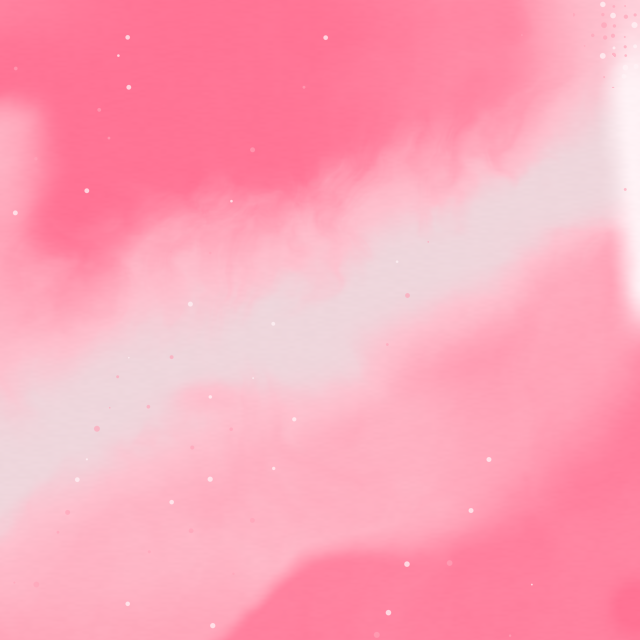
Write a Shadertoy shader that draws this background.

```glsl
#define PALE vec3(0.935, 0.840, 0.862)
#define BLUSH vec3(0.995, 0.755, 0.807)
#define ROSE vec3(1.000, 0.640, 0.720)
#define DEEP vec3(1.000, 0.450, 0.580)
#define PAPER vec3(1.000, 0.950, 0.962)
#define WARP 0.075
#define FEATHER 0.16
#define GRAIN 0.010
#define DOT_CELLS 62.0

float hash(vec2 p) {
    return fract(sin(dot(p, vec2(127.1, 311.7))) * 43758.5453);
}

float noise(vec2 p) {
    vec2 cell = floor(p), f = fract(p);
    f = f * f * (3.0 - 2.0 * f);
    return mix(mix(hash(cell), hash(cell + vec2(1, 0)), f.x),
               mix(hash(cell + vec2(0, 1)), hash(cell + vec2(1, 1)), f.x), f.y);
}

float fbm(vec2 p) {
    float sum = 0.0, amp = 0.5;
    for (int i = 0; i < 5; i++) {
        sum += amp * noise(p);
        p = mat2(1.6, 1.2, -1.2, 1.6) * p + 7.3;
        amp *= 0.5;
    }
    return sum;
}

// Soft elliptical stain, 1 at its centre
float stain(vec2 p, vec2 centre, vec2 size) {
    vec2 q = (p - centre) / size;
    return exp(-dot(q, q));
}

// Pigment density to colour
vec3 pigment(float t) {
    vec3 c = mix(PALE, BLUSH, smoothstep(0.0, 0.32, t));
    c = mix(c, ROSE, smoothstep(0.25, 0.65, t));
    return mix(c, DEEP, smoothstep(0.55, 1.0, t));
}

// Upper wash, thinning toward the left edge and the right corner
float upperWash(vec2 p, float above) {
    float reach = mix(0.37, 0.20, smoothstep(0.2, 0.8, p.x));
    float strength = mix(0.96, 0.80, smoothstep(0.40, 0.75, p.x));
    strength -= 0.48 * smoothstep(0.78, 0.97, p.x);
    strength -= 0.10 * smoothstep(0.90, 1.0, p.y) * (1.0 - smoothstep(0.0, 0.3, p.x));
    float leftFade = (1.0 - smoothstep(0.0, 0.11, p.x)) * (1.0 - smoothstep(0.80, 0.89, p.y));
    return strength * smoothstep(0.0, reach, above) * (1.0 - 0.55 * leftFade);
}

// Lower wash: a light veil with a deep pool in the right corner
float lowerWash(vec2 p, float below) {
    float right = smoothstep(0.45, 1.0, p.x);
    float veil = mix(0.44, 0.60, right) * smoothstep(0.01, 0.19, below);
    veil += 0.12 * (1.0 - smoothstep(0.0, 0.12, p.y));
    float bend = max(p.x - 0.6, 0.0);
    float shore = -0.04 + 0.19 * smoothstep(0.24, 0.52, p.x) + 1.9 * bend * bend;
    float blur = mix(0.025, 0.12, right);
    float pool = smoothstep(-blur, blur, shore - p.y);
    return mix(veil, 0.84, pool);
}

// Scattered specks in the upper right corner: x = dark, y = light
vec2 specks(vec2 uv) {
    vec2 cell = floor(uv * DOT_CELLS), f = fract(uv * DOT_CELLS);
    vec2 centre = 0.35 + 0.3 * vec2(hash(cell), hash(cell + 19.0));
    float radius = mix(0.10, 0.32, hash(cell + 41.0));
    float disc = 1.0 - smoothstep(radius - 0.10, radius + 0.04, length(f - centre));
    float zone = smoothstep(0.86, 0.99, uv.x) * smoothstep(0.82, 0.93, uv.y);
    disc *= step(hash(cell + 73.0), 0.65 * zone);
    float light = step(0.5, hash(cell + 97.0));
    return disc * vec2(1.0 - light, light);
}

void mainImage(out vec4 fragColor, in vec2 fragCoord) {
    vec2 uv = fragCoord / iResolution.xy;

    // Wet, drifting distortion
    vec2 drift = vec2(fbm(uv * 4.0 + 3.1), fbm(uv * 4.0 + 17.7)) - 0.48;
    vec2 p = uv + WARP * drift;
    float plume = fbm(vec2(uv.x * 11.0 - uv.y * 4.0, uv.y * 4.0) + 5.0 * drift) - 0.48;
    float cloud = fbm(uv * 7.0 + 4.0 * drift + 31.0) - 0.48;

    // Washes on both sides of a rising pale band
    float band = 0.28 + 0.42 * p.x + 0.08 * p.x * p.x;
    float offset = p.y - band + FEATHER * 0.6 * plume;
    float t = upperWash(p, offset) + lowerWash(p, -offset);

    // Local stains and mottling
    t += 0.22 * stain(p, vec2(0.31, 0.365), vec2(0.07, 0.025));
    t += 0.12 * stain(p, vec2(0.72, 0.45), vec2(0.10, 0.07));
    t += 0.18 * stain(p, vec2(0.0, 0.55), vec2(0.12, 0.20));
    t += 0.25 * stain(uv, vec2(0.99, 0.05), vec2(0.03, 0.035));
    t -= 0.12 * stain(p, vec2(0.56, 0.43), vec2(0.05, 0.04));
    t += FEATHER * (0.9 * cloud + 0.6 * plume) * (1.0 - 0.5 * smoothstep(0.6, 0.9, t));
    vec3 color = pigment(clamp(t, 0.0, 1.0));

    // Bare paper along the right edge
    float bare = smoothstep(0.94, 1.0, p.x) * smoothstep(0.43, 0.54, p.y);
    bare *= 1.0 - 0.7 * smoothstep(0.86, 1.0, p.y);
    color = mix(color, PAPER, bare);

    // Specks and faint grain
    vec2 dots = specks(uv);
    color = mix(color, ROSE, 0.65 * dots.x);
    color = mix(color, PAPER, 0.75 * dots.y);
    color += GRAIN * (noise(uv * vec2(90.0, 260.0)) - 0.5);
    fragColor = vec4(clamp(color, 0.0, 1.0), 1.0);
}
```
